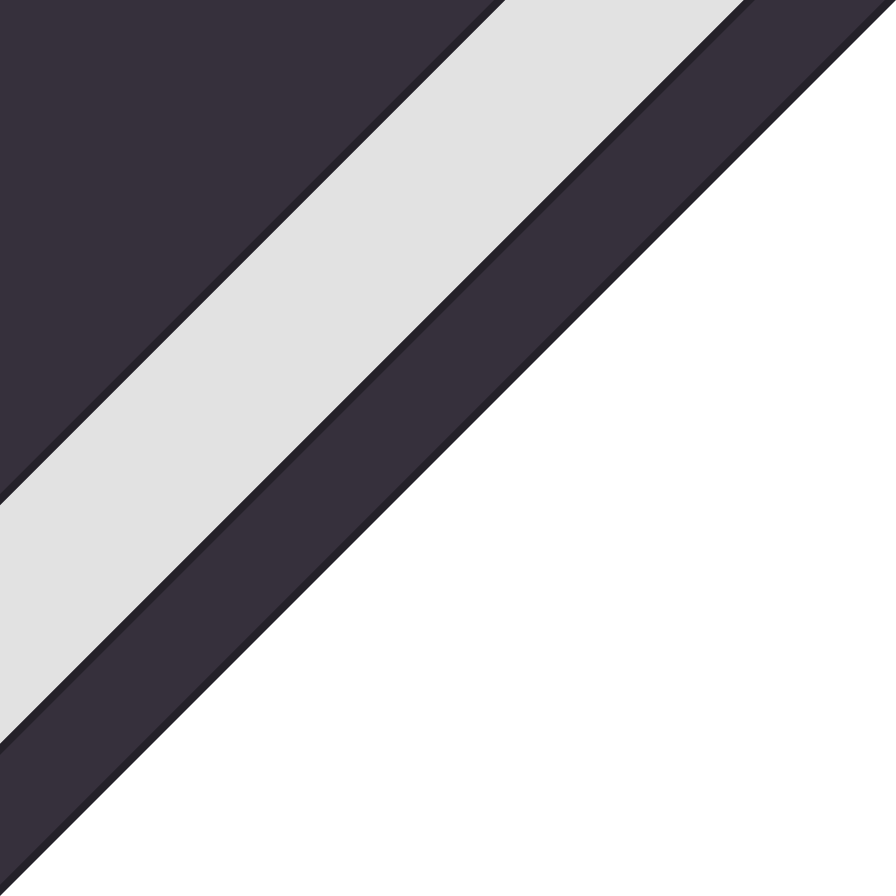
Write a Shadertoy shader that draws this background.

```glsl
// Flat diagonal bands: dark corner, pale stripe, dark stripe and a white half.
// One diagonal coordinate runs from the top left corner (0) to the bottom
// right (2); each band is painted over the last past its starting edge.

const vec3 DARK  = vec3(0.212, 0.188, 0.235);
const vec3 RIM   = vec3(0.140, 0.128, 0.160);
const vec3 PALE  = vec3(0.888, 0.888, 0.888);
const vec3 WHITE = vec3(1.0);

// Band edges along the diagonal coordinate
const float PALE_START  = 0.564;
const float PALE_END    = 0.830;
const float WHITE_START = 1.0;
const float RIM_WIDTH   = 0.0125;

// Antialiased step: 0 before the edge, 1 past it
float past(float edge, float d, float pixel) {
    return clamp((d - edge) / pixel + 0.5, 0.0, 1.0);
}

void mainImage(out vec4 fragColor, in vec2 fragCoord) {
    vec2 uv = fragCoord / iResolution.xy;
    float diagonal = uv.x + 1.0 - uv.y;
    float pixel = 1.4 / min(iResolution.x, iResolution.y);

    // Dark corner, closed by a thin rim
    vec3 color = mix(DARK, RIM, past(PALE_START - RIM_WIDTH, diagonal, pixel));

    // Pale stripe
    color = mix(color, PALE, past(PALE_START, diagonal, pixel));

    // Dark stripe with a rim on both sides
    color = mix(color, RIM, past(PALE_END, diagonal, pixel));
    color = mix(color, DARK, past(PALE_END + RIM_WIDTH, diagonal, pixel));
    color = mix(color, RIM, past(WHITE_START - RIM_WIDTH, diagonal, pixel));

    // White half
    color = mix(color, WHITE, past(WHITE_START, diagonal, pixel));

    fragColor = vec4(color, 1.0);
}
```
